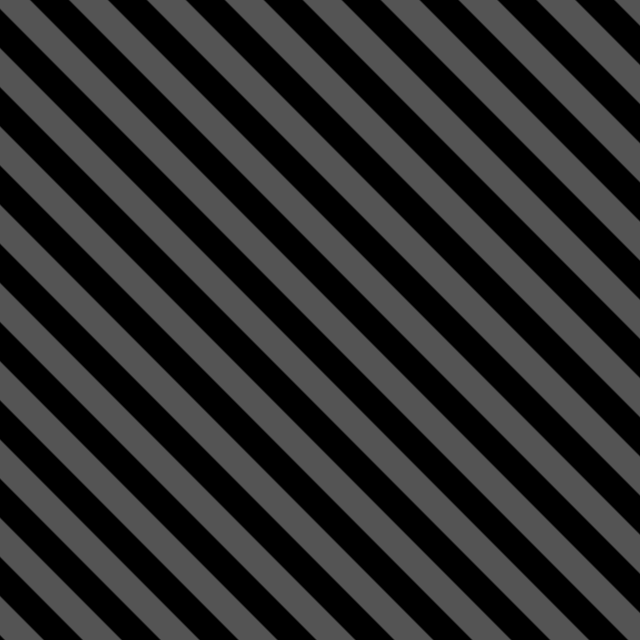
This pattern is drawn by a three.js fragment shader. Its source:

```glsl
// Even diagonal stripes in grey on black, falling from upper left to lower right.
// A linear phase counts the repeats; the distance to the nearest stripe
// centre line, in canvas units, gives each band with softened edges.

varying vec2 vUv;

const vec3 BACKGROUND = vec3(0.0);
const vec3 STRIPE_COLOR = vec3(0.329);
const vec2 REPEATS = vec2(8.215, 8.175); // stripes across and down
const float CENTER_PHASE = 0.1365;       // stripe centre at the upper left corner
const float STRIPE_SHARE = 0.5;          // stripe width as a share of one repeat
const float EDGE_SOFTNESS = 0.0018;      // half width of the edge blend

// Signed distance to the nearest stripe edge, negative inside a stripe.
float stripeDistance(vec2 p) {
  float phase = dot(vec2(p.x, p.y - 1.0), REPEATS) - CENTER_PHASE;
  float fromCenter = abs(fract(phase + 0.5) - 0.5);
  return (fromCenter - 0.5 * STRIPE_SHARE) / length(REPEATS);
}

void main() {
  float outside = smoothstep(-EDGE_SOFTNESS, EDGE_SOFTNESS, stripeDistance(vUv));
  gl_FragColor = vec4(mix(STRIPE_COLOR, BACKGROUND, outside), 1.0);
}
```
